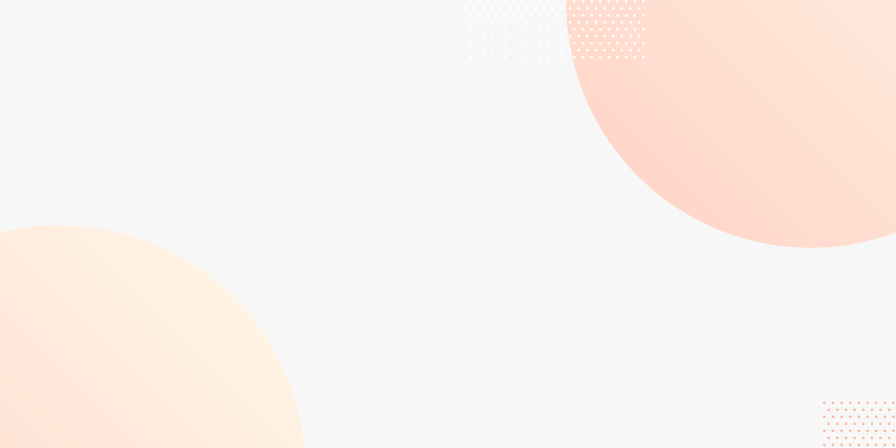
A Shadertoy shader for this background:

```glsl
// Pale grey backdrop with two peach gradient discs and two staggered dot patches.

// Antialiased coverage of a disc; lengths are in canvas heights.
float disc(vec2 offset, float radius) {
    float pixel = 1.0 / iResolution.y;
    return clamp(0.5 + (radius - length(offset)) / pixel, 0.0, 1.0);
}

// Diagonal gradient across a disc, from lower left to upper right.
vec3 peach(vec2 offset, float radius) {
    float t = 0.5 + 0.5 * dot(offset, vec2(0.7071)) / radius;
    return mix(vec3(1.0, 0.843, 0.792), vec3(1.0, 0.955, 0.893), clamp(t, 0.0, 1.0));
}

// Patch of dots growing up and right from its first dot; odd rows shift half a step.
float dotPatch(vec2 p, vec2 first, vec2 count) {
    vec2 pitch = vec2(0.0193, 0.01563);
    vec2 grid = (p - first) / pitch;
    float odd = mod(floor(grid.y + 0.5), 2.0);
    grid.x -= 0.5 * odd;
    vec2 cell = floor(grid + 0.5);
    vec2 last = count - 1.0 - vec2(odd, 0.0);
    vec2 inside = step(vec2(0.0), cell) * step(cell, last);
    return inside.x * inside.y * disc((grid - cell) * pitch, 0.0029);
}

void mainImage(out vec4 fragColor, in vec2 fragCoord) {
    vec2 p = fragCoord / iResolution.y;
    vec3 color = vec3(0.968);

    // Large discs cut off by opposite corners
    float radius = 0.546;
    vec2 upper = p - vec2(1.810, 0.993);
    vec2 lower = p - vec2(0.135, -0.049);
    color = mix(color, peach(upper, radius), disc(upper, radius));
    color = mix(color, peach(lower, radius), disc(lower, radius));

    // White dots at the top, coral dots in the lower right corner
    color = mix(color, vec3(1.0), dotPatch(p, vec2(1.031, 0.872), vec2(22.0, 9.0)));
    color = mix(color, vec3(0.98, 0.73, 0.62), dotPatch(p, vec2(1.840, 0.007), vec2(10.0, 7.0)));

    fragColor = vec4(color, 1.0);
}
```
